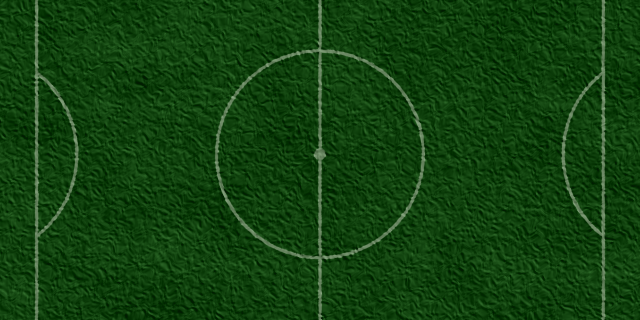
Reproduce this texture procedurally as a Shadertoy shader.

```glsl
#define CENTER vec2(1.0, 0.518)
#define RING_RADIUS 0.323
#define ARC_OFFSET 1.083
#define SIDE_OFFSET 0.8855
#define LINE_HALF_WIDTH 0.0050
#define SPOT_RADIUS 0.0185
#define BLADE_DENSITY 105.0
#define GRAIN_CONTRAST 3.0
#define GRASS_BASE vec3(0.056, 0.248, 0.046)
#define GRASS_RANGE vec3(0.042, 0.056, 0.039)
#define PAINT vec3(0.43, 0.54, 0.40)

float hash(vec2 cell) {
    vec3 q = fract(vec3(cell.xyx) * 0.1031);
    q += dot(q, q.yzx + 33.33);
    return fract((q.x + q.y) * q.z);
}

float valueNoise(vec2 p) {
    vec2 cell = floor(p), f = fract(p);
    f = f * f * (3.0 - 2.0 * f);
    float low = mix(hash(cell), hash(cell + vec2(1, 0)), f.x);
    float high = mix(hash(cell + vec2(0, 1)), hash(cell + vec2(1, 1)), f.x);
    return mix(low, high, f.y);
}

float fbm(vec2 p) {
    float sum = 0.0, amplitude = 0.5;
    for (int i = 0; i < 4; i++) {
        sum += amplitude * valueNoise(p);
        p = mat2(0.8, 0.6, -0.6, 0.8) * p * 2.03 + 17.0;
        amplitude *= 0.5;
    }
    return sum;
}

// Height of short, curling blades
float bladeHeight(vec2 p) {
    vec2 bend = vec2(valueNoise(p * 38.0), valueNoise(p * 38.0 + 51.0)) - 0.5;
    vec2 q = mat2(0.8, 0.6, -0.6, 0.8) * (p + bend * 0.018);
    float coarse = valueNoise(q * BLADE_DENSITY * vec2(0.75, 1.25) + 300.0);
    float fine = valueNoise(q * BLADE_DENSITY * 1.9 + 700.0);
    return 0.7 * coarse + 0.3 * fine;
}

// Light from the upper right reveals the relief
float grassGrain(vec2 p) {
    float height = bladeHeight(p);
    float relief = height - bladeHeight(p + vec2(0.004, 0.006));
    return GRAIN_CONTRAST * (relief + 0.6 * (height - 0.5));
}

// Broad patches and faint horizontal mowing bands
float turfTone(vec2 p) {
    float patches = fbm(p * 7.0 + 40.0) - 0.47;
    float bands = fbm(p * vec2(2.0, 12.0) + 90.0) - 0.47;
    return 1.5 * patches + 1.3 * bands;
}

// Signed distance to the painted markings, folded about the halfway line
float markings(vec2 p) {
    vec2 q = p - CENTER;
    q.x = abs(q.x);
    float side = abs(q.x - SIDE_OFFSET);
    float ring = abs(length(q) - RING_RADIUS);
    float arc = abs(length(q - vec2(ARC_OFFSET, 0.0)) - RING_RADIUS);
    arc = max(arc, q.x - SIDE_OFFSET);
    float lines = min(min(q.x, side), min(ring, arc)) - LINE_HALF_WIDTH;
    return min(lines, length(q) - SPOT_RADIUS);
}

void mainImage(out vec4 fragColor, in vec2 fragCoord) {
    vec2 p = fragCoord / iResolution.y;
    p.x += 1.0 - 0.5 * iResolution.x / iResolution.y;
    float pixel = 1.0 / iResolution.y;

    // Turf
    float grain = grassGrain(p);
    vec3 color = max(GRASS_BASE + GRASS_RANGE * (grain + turfTone(p)), vec3(0.005, 0.11, 0.005));

    // Worn paint, its edge broken by the blades
    float d = markings(p) - 0.0008 * grain;
    float coverage = 1.0 - smoothstep(-0.8 * pixel, 0.8 * pixel, d);
    vec3 paint = PAINT + 0.045 * grain;
    color = mix(color, paint, 0.94 * coverage);

    fragColor = vec4(clamp(color, 0.0, 1.0), 1.0);
}
```
